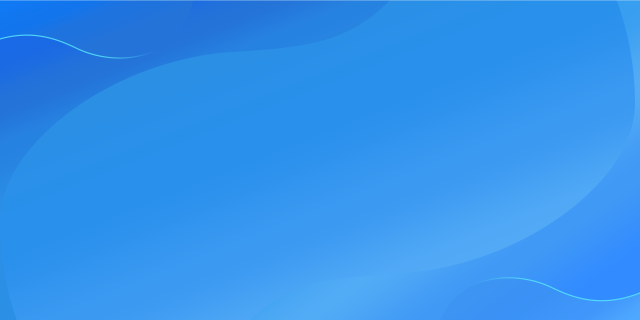
Reproduce this background procedurally as a Shadertoy shader.

```glsl
// Blue banner: a diagonal gradient sheet framed by two sweeping corner waves,
// each holding a smaller blob with a thin cyan crest. Edges are cubic Beziers
// solved along one axis; the lower right corner reuses them turned half round.

const vec2 GRID = vec2(768.0, 384.0);   // design units, y pointing down
const float CREST_HALF_WIDTH = 0.7;
const vec3 CYAN = vec3(0.33, 0.88, 0.98);

vec2 bezier(vec2 a, vec2 b, vec2 c, vec2 d, float t) {
    float s = 1.0 - t;
    return s * s * s * a + 3.0 * s * t * (s * b + t * c) + t * t * t * d;
}

vec2 bezierTangent(vec2 a, vec2 b, vec2 c, vec2 d, float t) {
    float s = 1.0 - t;
    return s * s * (b - a) + 2.0 * s * t * (c - b) + t * t * (d - c);
}

// Signed distance estimate to a curve whose x rises steadily; positive for larger y.
float curveOffset(vec2 p, vec2 a, vec2 b, vec2 c, vec2 d) {
    float low = 0.0, high = 1.0;
    for (int i = 0; i < 16; i++) {
        float mid = 0.5 * (low + high);
        if (bezier(a, b, c, d, mid).x < p.x) low = mid; else high = mid;
    }
    float t = 0.5 * (low + high);
    vec2 away = p - bezier(a, b, c, d, t);
    vec2 dir = normalize(bezierTangent(a, b, c, d, t));
    return dir.x * away.y - dir.y * away.x;
}

// Large corner wave, solved along y: negative on the corner side.
float waveOffset(vec2 p) {
    vec2 q = p.yx;
    if (q.x < 63.0)
        return curveOffset(q, vec2(0, 468), vec2(55, 415), vec2(57, 360), vec2(63, 270));
    if (q.x < 265.0)
        return curveOffset(q, vec2(63, 270), vec2(76, 130), vec2(175, 0), vec2(265, 0));
    return curveOffset(q, vec2(265, 0), vec2(310, 0), vec2(350, 8), vec2(384, 20));
}

// Small corner blob, solved along x: negative inside.
float blobOffset(vec2 p) {
    if (p.x < 92.0)
        return curveOffset(p, vec2(-20, 54), vec2(30, 32), vec2(65, 45), vec2(92, 58));
    return curveOffset(p, vec2(92, 58), vec2(140, 81), vec2(215, 74), vec2(232, 0));
}

float fillCover(float offset, float pixel) {
    return clamp(0.5 - offset / pixel, 0.0, 1.0);
}

// Four colour stops along one axis.
vec3 gradient(float t, vec4 stops, vec3 a, vec3 b, vec3 c, vec3 d) {
    vec3 color = mix(a, b, smoothstep(stops.x, stops.y, t));
    color = mix(color, c, smoothstep(stops.y, stops.z, t));
    return mix(color, d, smoothstep(stops.z, stops.w, t));
}

// Lays wave, blob and fading crest of one corner over the base colour.
vec3 paintCorner(vec3 base, vec2 waveP, vec2 blobP, vec3 waveColor, vec3 blobColor, float pixel) {
    float blob = blobOffset(blobP);
    vec3 color = mix(base, waveColor, fillCover(waveOffset(waveP), pixel));
    color = mix(color, blobColor, fillCover(blob, pixel));
    float crest = fillCover(abs(blob) - CREST_HALF_WIDTH, pixel);
    float fade = 1.0 - smoothstep(110.0, 195.0, blobP.x);
    return mix(color, CYAN, crest * fade * 0.9);
}

void mainImage(out vec4 fragColor, in vec2 fragCoord) {
    vec2 uv = fragCoord / iResolution.xy;
    vec2 p = vec2(uv.x, 1.0 - uv.y) * GRID;
    vec2 turned = GRID - p;
    float pixel = GRID.y / iResolution.y;
    float slant = 0.4 * p.x + p.y;
    float steep = 0.7 * p.x + p.y;

    // Middle sheet
    vec3 color = gradient(slant, vec4(130, 300, 420, 530),
        vec3(0.17, 0.56, 0.89), vec3(0.16, 0.565, 0.925),
        vec3(0.23, 0.60, 0.945), vec3(0.32, 0.665, 0.965));

    // Upper left corner
    vec3 darkWave = gradient(slant, vec4(65, 130, 180, 260),
        vec3(0.10, 0.41, 0.90), vec3(0.14, 0.45, 0.85),
        vec3(0.15, 0.51, 0.88), vec3(0.17, 0.56, 0.90));
    vec3 darkBlob = gradient(slant, vec4(0, 40, 70, 105),
        vec3(0.06, 0.48, 0.96), vec3(0.07, 0.46, 0.93),
        vec3(0.12, 0.45, 0.87), vec3(0.14, 0.45, 0.85));
    color = paintCorner(color, p, p, darkWave, darkBlob, pixel);

    // Lower right corner
    vec3 lightWave = gradient(steep, vec4(540, 640, 745, 840),
        vec3(0.22, 0.62, 0.94), vec3(0.32, 0.67, 0.96),
        vec3(0.25, 0.60, 0.96), vec3(0.20, 0.55, 1.0));
    vec3 lightBlob = gradient(steep, vec4(750, 800, 865, 920),
        vec3(0.24, 0.58, 0.95), vec3(0.23, 0.57, 0.96),
        vec3(0.25, 0.59, 0.98), vec3(0.31, 0.66, 1.0));
    color = paintCorner(color, turned - vec2(6, -6), turned - vec2(14, -19),
        lightWave, lightBlob, pixel);

    // Pale hairline along the top
    color = mix(color, vec3(0.75, 0.87, 0.97), 0.4 * fillCover(p.y - 1.0, pixel));
    fragColor = vec4(color, 1.0);
}
```
